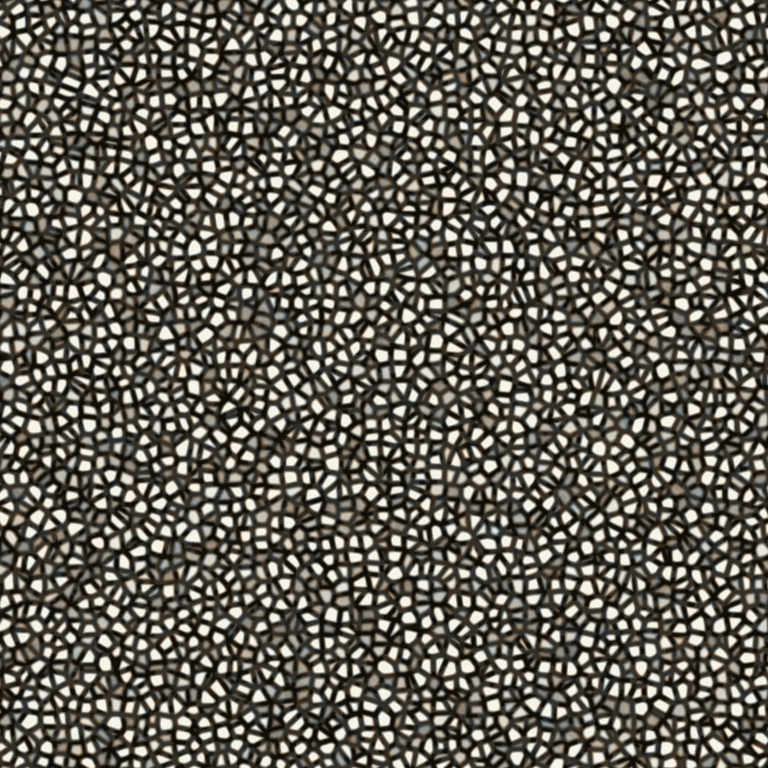
Write a WebGL 1 fragment shader that draws this texture.

```glsl
precision highp float;
// Densely scattered pale angular grains with soft edges on a dark brown ground.

uniform vec2 u_resolution;

const float GRAINS_ACROSS = 57.0;
const float JITTER = 0.90;
const float SIZE_SPREAD = 0.28;
const float CORNER_SHARPNESS = 18.0;
const vec3 GROUND = vec3(0.062, 0.050, 0.025);
const vec3 CREAM = vec3(0.965, 0.955, 0.910);
const vec3 WARM_SHIFT = vec3(0.09, 0.00, -0.08);

// Three independent random values per lattice point.
vec3 hash3(vec2 p) {
  vec3 q = fract(p.xyx * vec3(0.1031, 0.1030, 0.0973));
  q += dot(q, q.yxz + 33.33);
  return fract((q.xxy + q.yzz) * q.zyx);
}

float valueNoise(vec2 p) {
  vec2 cell = floor(p);
  vec2 f = fract(p);
  f = f * f * (3.0 - 2.0 * f);
  float low = mix(hash3(cell).x, hash3(cell + vec2(1.0, 0.0)).x, f.x);
  float high = mix(hash3(cell + vec2(0.0, 1.0)).x, hash3(cell + 1.0).x, f.x);
  return mix(low, high, f.y);
}

// Grain seed in a cell: xy = position, z = size from 0 to 1.
vec3 grainSeed(vec2 cell) {
  vec3 h = hash3(cell + 17.0);
  return vec3(cell + 0.5 + JITTER * (h.xy - 0.5), h.z);
}

// Squared distance, reduced for large grains so that they claim more room.
float powerDistance(vec2 p, vec3 seed) {
  vec2 d = seed.xy - p;
  return dot(d, d) - SIZE_SPREAD * seed.z;
}

// Cell that owns the point p.
vec2 owningCell(vec2 p) {
  vec2 base = floor(p);
  vec2 owner = base;
  float nearest = 100.0;
  for (int y = -2; y <= 2; y++) {
    for (int x = -2; x <= 2; x++) {
      vec2 cell = base + vec2(float(x), float(y));
      float d = powerDistance(p, grainSeed(cell));
      if (d < nearest) {
        nearest = d;
        owner = cell;
      }
    }
  }
  return owner;
}

// Distance from p to the border of its cell, with rounded corners.
float borderDistance(vec2 p, vec2 owner) {
  vec3 own = grainSeed(owner);
  float ownDistance = powerDistance(p, own);
  float sum = 0.0;
  for (int y = -2; y <= 2; y++) {
    for (int x = -2; x <= 2; x++) {
      if (x == 0 && y == 0) continue;
      vec3 other = grainSeed(owner + vec2(float(x), float(y)));
      float gap = max(length(other.xy - own.xy), 0.05);
      float d = (powerDistance(p, other) - ownDistance) / (2.0 * gap);
      sum += exp(-CORNER_SHARPNESS * d);
    }
  }
  return -log(max(sum, 1e-6)) / CORNER_SHARPNESS;
}

// Large grains are bright and set apart, small ones dull and crowded.
float grainBody(float edge, float size) {
  float level = mix(0.5, 1.12, smoothstep(0.0, 0.7, size));
  float inset = mix(0.02, 0.085, size);
  return min(level * smoothstep(inset, 0.365, edge), 1.0);
}

vec3 shade(float tone, float warmth) {
  float midtone = 4.0 * tone * (1.0 - tone);
  return mix(GROUND, CREAM, tone) + WARM_SHIFT * warmth * midtone;
}

void main() {
  vec2 p = gl_FragCoord.xy / u_resolution.y * GRAINS_ACROSS;

  // Grain body, fading from a bright core into a wide dark gap
  vec2 owner = owningCell(p);
  float body = grainBody(borderDistance(p, owner), grainSeed(owner).z);

  // Mottled ground between the grains
  float mottle = 0.15 * smoothstep(0.25, 0.7, valueNoise(p * 2.3 + 40.0));
  float tone = mix(mottle, 1.0, body);

  // Faint warm and cool tints
  float warmth = 0.5 * (hash3(owner + 71.0).x - 0.35) + valueNoise(p * 2.6) - 0.5;
  gl_FragColor = vec4(shade(tone, warmth), 1.0);
}
```
